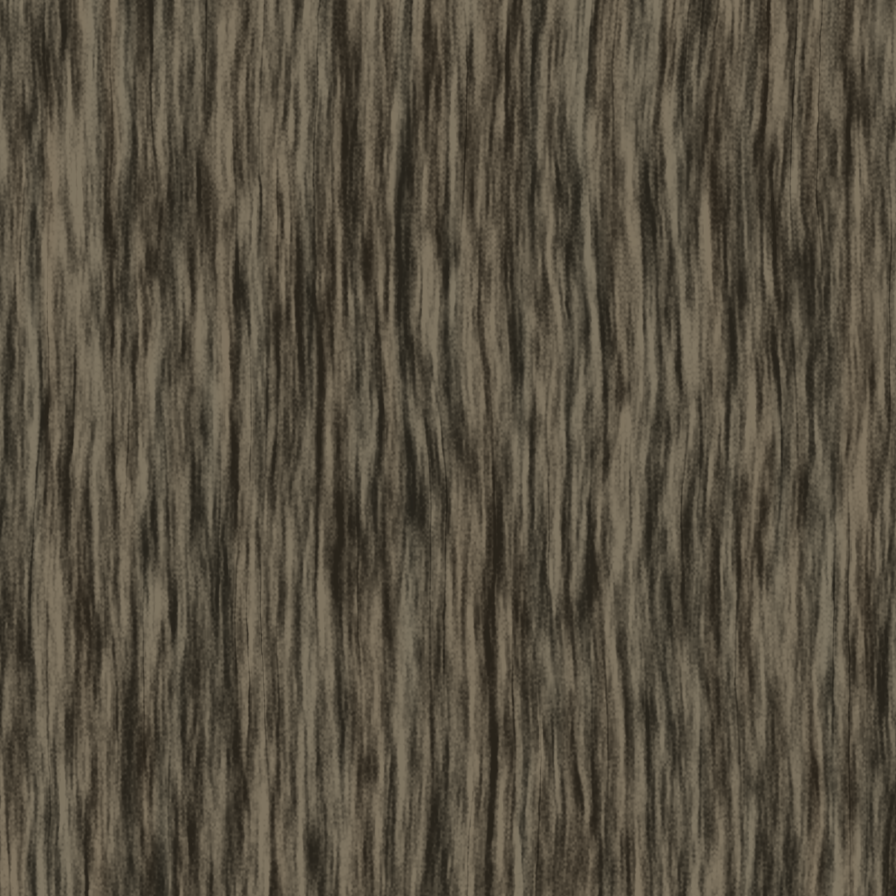
A Shadertoy shader for this texture:

```glsl
// Dark weathered wood with upright grain: layers of stretched noise, from wide
// bands to hair-thin fibres, are bent by a gentle warp, summed into one tone
// and coloured from a deep umber to a greyed tan.

#define DARK_WOOD vec3(0.155, 0.137, 0.104)
#define LIGHT_WOOD vec3(0.500, 0.458, 0.380)
#define BAND_SCALE vec2(24.0, 3.0)
#define STREAK_SCALE vec2(92.0, 6.5)
#define FIBRE_SCALE vec2(165.0, 13.0)
#define HAIR_SCALE vec2(290.0, 32.0)
#define SPECK_SCALE vec2(400.0, 330.0)
#define BEND 0.015
#define CONTRAST 0.67
#define PORE_DEPTH 0.24
#define TINT 0.010

float hash(vec2 p) {
    return fract(sin(dot(p, vec2(127.1, 311.7))) * 43758.5453);
}

// One upright column of noise, shifted so that neighbours never line up
float column(float id, float y, float seed) {
    y += 17.0 * hash(vec2(id, seed));
    float cell = floor(y);
    float f = smoothstep(0.0, 1.0, y - cell);
    return mix(hash(vec2(id + seed, cell)), hash(vec2(id + seed, cell + 1.0)), f);
}

// Smooth noise centred on zero, blended between neighbouring columns
float grain(vec2 p, float seed) {
    float id = floor(p.x);
    float f = smoothstep(0.0, 1.0, p.x - id);
    return mix(column(id, p.y, seed), column(id + 1.0, p.y, seed), f) - 0.5;
}

// Slow sway of the trunk, plus small wobbles that roughen the streak edges
vec2 bendGrain(vec2 p) {
    float sway = grain(p * vec2(6.0, 4.0), 3.0);
    float wobble = grain(p * vec2(22.0, 13.0), 7.0);
    float ragged = grain(p * vec2(90.0, 70.0), 13.0);
    p.x += BEND * (sway + 0.32 * wobble + 0.10 * ragged);
    return p;
}

void mainImage(out vec4 fragColor, in vec2 fragCoord) {
    vec2 uv = fragCoord / iResolution.y;
    vec2 p = bendGrain(uv);

    // Tone: wide bands, streaks, fibres, hairs and a trace of speckle
    float tone = 0.28 * grain(p * BAND_SCALE, 19.0);
    tone += 0.85 * grain(p * STREAK_SCALE, 29.0);
    tone += 0.95 * grain(p * FIBRE_SCALE, 37.0);
    tone += 0.80 * grain(p * HAIR_SCALE, 43.0);
    tone += 0.40 * grain(uv * SPECK_SCALE, 53.0);

    // Pores: thin dark lines along the middle level of a long noise
    float ridge = abs(grain(p * vec2(66.0, 4.0), 61.0));
    float pore = 1.0 - smoothstep(0.0, 0.13, ridge);
    float level = 0.60 + CONTRAST * tone - PORE_DEPTH * pore;
    level = smoothstep(-0.1, 1.1, level);

    // Colour: umber to tan, drifting between warm brown and cool grey
    vec3 color = mix(DARK_WOOD, LIGHT_WOOD, level);
    float drift = grain(p * vec2(55.0, 4.0), 71.0);
    color += TINT * drift * vec3(1.0, -0.4, -1.0);

    fragColor = vec4(color, 1.0);
}
```
